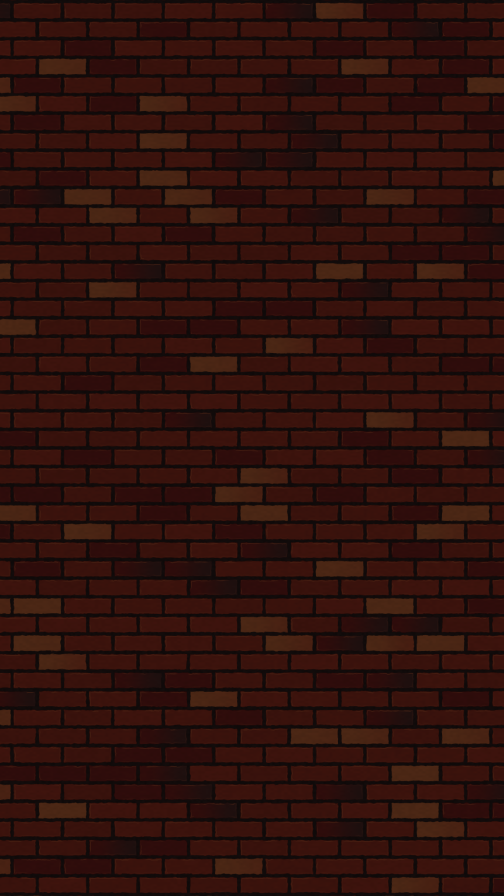
Give the GLSL for this texture, as a WebGL 1 fragment shader.

```glsl
precision highp float;

uniform vec2 u_resolution;

#define BRICK vec2(0.05625, 0.02076)
#define OFFSET vec2(0.24, 0.08)
#define JOINT 0.0033
#define CORNER 0.0010
#define WOBBLE 0.0011
#define LIGHT_SHARE 0.10
#define DARK_SHARE 0.22
#define BASE_COLOR vec3(0.230, 0.072, 0.048)
#define DARK_COLOR vec3(0.180, 0.048, 0.042)
#define LIGHT_COLOR vec3(0.290, 0.150, 0.080)
#define RIM_COLOR vec3(0.310, 0.150, 0.080)
#define MORTAR_COLOR vec3(0.065, 0.042, 0.040)

float hash(vec2 p) {
  return fract(sin(dot(p, vec2(127.1, 311.7))) * 43758.5453);
}

float noise(vec2 p) {
  vec2 i = floor(p);
  vec2 f = fract(p);
  f = f * f * (3.0 - 2.0 * f);
  return mix(mix(hash(i), hash(i + vec2(1.0, 0.0)), f.x),
             mix(hash(i + vec2(0.0, 1.0)), hash(i + 1.0), f.x), f.y);
}

float roundedBox(vec2 p, vec2 halfSize, float radius) {
  vec2 q = abs(p) - halfSize + radius;
  return length(max(q, 0.0)) + min(max(q.x, q.y), 0.0) - radius;
}

// Colour of one fired brick; x runs from 0 at its left end to 1 at its right
vec3 brickColor(vec2 id, float x) {
  float kind = hash(id + 3.7);
  float tone = hash(id + 19.3);
  float fade = smoothstep(0.1, 1.0, x);
  vec3 color = BASE_COLOR * (0.94 + 0.10 * tone);
  if (kind < LIGHT_SHARE) {
    color = mix(LIGHT_COLOR, BASE_COLOR * 1.12, fade * 0.55 * tone);
  } else if (kind < LIGHT_SHARE + DARK_SHARE) {
    float scorch = step(0.6, tone) * fade;
    color = mix(DARK_COLOR, MORTAR_COLOR * 1.5, scorch * 0.8);
  }
  return color;
}

void main() {
  vec2 p = gl_FragCoord.xy / u_resolution.y;
  float pixel = 1.0 / u_resolution.y;

  // Running bond: courses counted from the top, every other one shifted
  vec2 cell = vec2(p.x, 1.0 - p.y) / BRICK - OFFSET;
  float course = floor(cell.y);
  cell.x -= 0.5 * mod(course, 2.0);
  vec2 id = floor(cell);
  vec2 f = fract(cell);
  vec2 local = (f - 0.5) * BRICK;

  // Chipped outline
  float chips = noise(p * 240.0) + 0.5 * noise(p * 520.0 + 7.0) - 0.75;
  vec2 halfSize = 0.5 * (BRICK - JOINT);
  float d = roundedBox(local, halfSize, CORNER) + chips * WOBBLE;

  // Brick face with fine grain
  vec3 color = brickColor(id, f.x);
  color *= 0.96 + 0.08 * noise(p * vec2(260.0, 420.0) + 31.0);

  // Worn rim, strongest along the upper and left edges
  float rim = 1.0 - smoothstep(0.0, 0.0012, abs(d + 0.0014));
  float lit = 0.5 - 0.25 * sign(local.y + local.x * 0.3);
  float wear = smoothstep(0.25, 0.8, noise(p * 150.0 + 11.0));
  color = mix(color, RIM_COLOR, rim * lit * wear * 0.6);

  // Shade towards the joint, then the joint itself
  color *= mix(1.0, 0.72, smoothstep(-0.0012, 0.0, d));
  vec3 mortar = MORTAR_COLOR * (0.85 + 0.3 * noise(p * 400.0));
  color = mix(color, mortar, smoothstep(-0.6 * pixel, 0.6 * pixel, d));

  gl_FragColor = vec4(color, 1.0);
}
```
